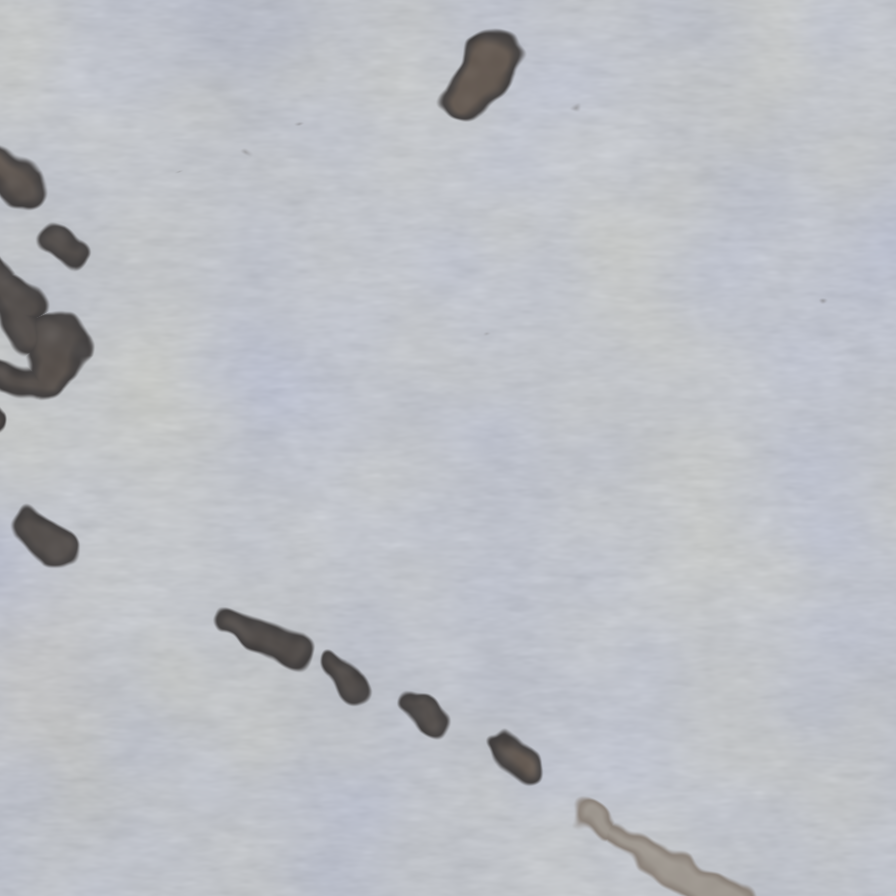
Give the GLSL for this texture, as a Shadertoy shader.

```glsl
// Pale blue-grey fibrous paper with a trail of dark ink drops and a faded streak.
#define PAPER vec3(0.754, 0.766, 0.789)
#define BLUE_TINT vec3(-0.014, -0.010, 0.012)
#define WARM_TINT vec3(0.016, 0.006, -0.020)
#define INK_RIM vec3(0.265, 0.255, 0.255)
#define INK_CORE vec3(0.335, 0.315, 0.305)
#define INK_BROWN vec3(0.40, 0.36, 0.33)
#define STREAK_RIM vec3(0.53, 0.495, 0.465)
#define STREAK_CORE vec3(0.62, 0.595, 0.565)
#define FIBRE_CONTRAST 0.019
#define BLOTCH_CONTRAST 0.012
#define WOBBLE 0.0055
#define SOFTNESS 0.0032

vec3 hash3(vec2 cell) {
    vec3 q = fract(cell.xyx * vec3(0.1031, 0.1030, 0.0973));
    q += dot(q, q.yxz + 33.33);
    return fract((q.xxy + q.yzz) * q.zyx);
}

// Cellular noise: signed soft bumps, one at a random point of each cell.
float bumps(vec2 p) {
    vec2 cell = floor(p);
    float sum = 0.0;
    for (int j = -1; j <= 1; j++)
        for (int i = -1; i <= 1; i++) {
            vec2 id = cell + vec2(i, j);
            vec3 h = hash3(id + 80.0);
            vec2 r = p - id - h.xy;
            float k = max(0.0, 1.0 - dot(r, r));
            sum += (h.z * 2.0 - 1.0) * k * k;
        }
    return sum;
}

// Capsule whose radius changes from one end to the other.
float drop(vec2 p, vec2 a, vec2 b, float ra, float rb) {
    vec2 axis = b - a;
    float t = clamp(dot(p - a, axis) / dot(axis, axis), 0.0, 1.0);
    return length(p - a - axis * t) - mix(ra, rb, t);
}

vec3 paper(vec2 p) {
    float fibre = 0.65 * bumps(p * vec2(38.0, 145.0))
                + 0.50 * bumps(p * vec2(95.0, 270.0) + 17.0)
                + 0.35 * bumps(p * 60.0 + 5.0);
    float blotch = bumps(p * 7.0 + 3.0) + 0.6 * bumps(p * 19.0 + 31.0);
    float blue = bumps(p * vec2(8.0, 5.0) + 51.0) + 0.5 * bumps(p * 16.0 + 7.0);
    float stain = smoothstep(0.16, 0.0, length((p - vec2(0.04, 0.25)) * vec2(1.4, 0.8)));
    return PAPER + FIBRE_CONTRAST * fibre + BLOTCH_CONTRAST * blotch
         + BLUE_TINT * blue + WARM_TINT * stain;
}

float inkDrops(vec2 p) {
    float d = 1.0;
    // Trail running down to the right; the first drop is longest
    for (int i = 0; i < 4; i++) {
        float n = float(i);
        vec3 h = hash3(vec2(n, 4.0));
        float x = 0.290 + 0.094 * n + 0.008 * (h.x - 0.5);
        vec2 mid = vec2(x, 0.410 - 0.475 * (x - 0.04));
        vec2 reach = vec2(i == 0 ? 0.038 : 0.008 + 0.008 * h.y, -0.009);
        if (i == 0) reach.y = -0.016;
        d = min(d, drop(p, mid - reach, mid + reach, 0.015, 0.019));
    }
    // Drops beside the left edge
    for (int i = 0; i < 4; i++) {
        float n = float(i);
        vec2 mid = vec2(0.012 + 0.034 * step(2.5, n) - 0.024 * step(1.5, n) * step(n, 2.5),
                        0.805 - 0.135 * n);
        float size = i == 2 ? 0.5 : 1.0;
        vec2 reach = vec2(0.015, -0.013) * size;
        d = min(d, drop(p, mid - reach, mid + reach, 0.018 * size, 0.024 * size));
    }
    d = min(d, drop(p, vec2(0.060, 0.732), vec2(0.083, 0.720), 0.018, 0.013));
    // Merged cluster
    d = min(d, drop(p, vec2(-0.01, 0.70), vec2(0.030, 0.625), 0.016, 0.020));
    d = min(d, drop(p, vec2(0.064, 0.614), vec2(0.056, 0.578), 0.037, 0.025));
    d = min(d, drop(p, vec2(-0.01, 0.582), vec2(0.060, 0.571), 0.016, 0.018));
    // Lone drop at the top
    return min(d, drop(p, vec2(0.517, 0.886), vec2(0.550, 0.935), 0.023, 0.032));
}

float specks(vec2 p) {
    float d = 1.0;
    for (int i = 0; i < 6; i++) {
        vec3 h = hash3(vec2(float(i), 23.0));
        vec2 mid = vec2(0.15 + 0.82 * h.x, 0.62 + 0.32 * h.y);
        d = min(d, length((p - mid) * vec2(0.6, 1.3)) - 0.003 * h.z);
    }
    return d;
}

float cover(float d) {
    float blur = max(SOFTNESS, 0.8 / iResolution.y);
    return smoothstep(blur, -blur, d);
}

void mainImage(out vec4 fragColor, in vec2 fragCoord) {
    vec2 p = fragCoord / iResolution.xy;
    vec2 rough = p + WOBBLE * vec2(bumps(p * 48.0), bumps(p * 48.0 + 40.0));
    float mottling = bumps(p * 70.0 + 13.0);

    vec3 color = paper(p);
    color = mix(color, INK_CORE, 0.35 * cover(specks(rough)));

    // Faded streak: a small head and a widening tail
    float streak = min(drop(rough, vec2(0.655, 0.090), vec2(0.672, 0.077), 0.016, 0.014),
                       drop(rough, vec2(0.672, 0.077), vec2(0.820, -0.012), 0.011, 0.024));
    vec3 faded = mix(STREAK_RIM, STREAK_CORE, smoothstep(0.0, 0.012, -streak));
    color = mix(color, faded + 0.02 * mottling, cover(streak));

    // Ink is darker along its rim and browner in places
    float ink = inkDrops(rough);
    float brown = smoothstep(-0.1, 0.5, bumps(p * 9.0 + 2.0));
    brown = max(brown, smoothstep(0.75, 0.85, p.y));
    vec3 core = mix(INK_CORE, INK_BROWN, brown);
    vec3 inked = mix(INK_RIM, core, smoothstep(0.001, 0.015, -ink));
    color = mix(color, inked + 0.022 * mottling, cover(ink));

    fragColor = vec4(color, 1.0);
}
```
